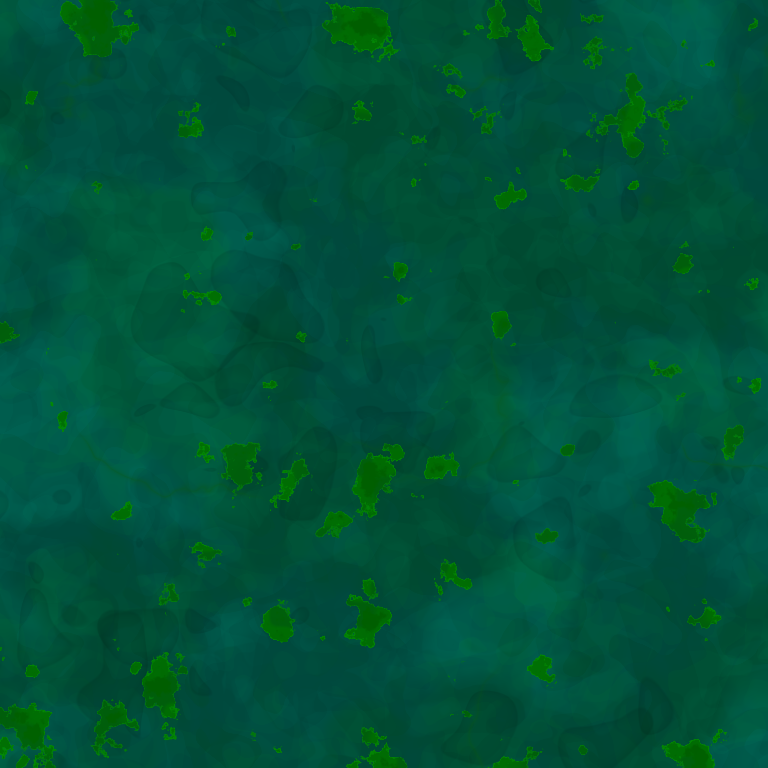
Write a Shadertoy shader that draws this texture.

```glsl
vec2 hash2(vec2 p) {
    vec3 q = fract(p.xyx * vec3(0.1031, 0.1030, 0.0973));
    q += dot(q, q.yzx + 33.33);
    return fract((q.xx + q.yz) * q.zy);
}

float noise(vec2 p) {
    vec2 i = floor(p), f = fract(p);
    f = f * f * f * (f * (f * 6.0 - 15.0) + 10.0);
    float bottom = mix(hash2(i).x, hash2(i + vec2(1, 0)).x, f.x);
    float top = mix(hash2(i + vec2(0, 1)).x, hash2(i + vec2(1, 1)).x, f.x);
    return mix(bottom, top, f.y);
}

float fbm(vec2 p) {
    float sum = 0.0, amplitude = 0.5;
    for (int i = 0; i < 5; i++) {
        sum += amplitude * noise(p);
        p = mat2(1.6, 1.2, -1.2, 1.6) * p + 17.3;
        amplitude *= 0.5;
    }
    return sum / 0.97;
}

// Depth inside scattered ellipses, one per cell, in canvas units
float scatter(vec2 p, float cells, float seed, float smallest, float largest) {
    float depth = -1.0;
    vec2 home = floor(p * cells);
    for (int y = -1; y <= 1; y++)
    for (int x = -1; x <= 1; x++) {
        vec2 cell = home + vec2(x, y);
        vec2 traits = hash2(cell + seed + 51.0);
        vec2 offset = p - (cell + 0.1 + 0.8 * hash2(cell + seed)) / cells;
        offset *= mix(vec2(0.75, 1.25), vec2(1.25, 0.75), traits.y);
        float radius = mix(smallest, largest, traits.x * traits.x * traits.x);
        depth = max(depth, radius - length(offset));
    }
    return depth;
}

void mainImage(out vec4 fragColor, in vec2 fragCoord) {
    vec2 p = fragCoord / iResolution.y;
    float pixel = 1.0 / iResolution.y;

    // Soft clouds of brightness and hue
    vec2 warp = vec2(fbm(p * 6.0 + 11.0), fbm(p * 6.0 + 37.0)) - 0.5;
    vec2 q = p + 0.1 * warp;
    float light = 0.08 + 0.72 * smoothstep(0.38, 0.66, fbm(q * 4.6 + 5.0));
    float hue = smoothstep(0.32, 0.68, fbm(q * 6.0 + 71.0));

    // Overlapping translucent flakes with firm edges
    for (int i = 0; i < 8; i++) {
        float k = float(i);
        float turn = 0.7 * k;
        vec2 r = mat2(cos(turn), sin(turn), -sin(turn), cos(turn)) * (p + 0.05 * warp);
        float n = noise(r * (12.0 + 3.5 * k) + 23.7 * k + 90.0);
        float flake = smoothstep(0.54, 0.56 + 0.03 * mod(k, 3.0), n) - 0.42;
        light += flake * (mod(k, 2.0) < 0.5 ? 0.14 : -0.13);
        hue += flake * (mod(k, 3.0) < 0.5 ? -0.22 : 0.13);
    }
    float value = mix(0.294, 0.384, clamp(light, -0.1, 1.15));
    vec3 color = vec3(0.0, value, value * mix(0.66, 0.84, clamp(hue, 0.0, 1.0)));

    // Smooth shadowy stains, darkest just inside the outline
    for (int i = 0; i < 2; i++) {
        float k = float(i);
        vec2 bend = vec2(noise(p * 14.0 + 7.0 + 40.0 * k), noise(p * 14.0 + 29.0 + 40.0 * k)) - 0.5;
        float depth = scatter(p + 0.07 * bend, 7.0 + 2.0 * k, 130.0 + 60.0 * k, -0.015, 0.06);
        float inside = smoothstep(-pixel, 2.0 * pixel, depth);
        color *= 1.0 - inside * (0.04 + 0.08 * exp(-max(depth, 0.0) / 0.01));
    }

    // Rare short olive creases
    float crease = exp(-abs(fbm(p * 4.0 + 140.0) - 0.5) / 0.01);
    crease *= smoothstep(0.68, 0.85, noise(p * 8.0 + 61.0));
    color = mix(color, vec3(0.03, 0.34, 0.08), 0.4 * crease);

    // Ragged green patches with islets and a thin bright rim
    float ragged = fbm(p * 46.0 + 200.0) - 0.5;
    float field = scatter(p + 0.07 * warp, 11.0, 310.0, -0.014, 0.037) + 0.085 * ragged;
    float tone = smoothstep(0.40, 0.62, noise(p * 30.0 + 15.0));
    vec3 green = mix(vec3(0.0, 0.375, 0.045), vec3(0.0, 0.43, 0.01), tone);
    green = mix(green, vec3(0.0, 0.375, 0.0), smoothstep(0.016, 0.028, field));
    green *= 0.85 + 0.45 * value;
    green += vec3(0.01, 0.11, 0.0) * (1.0 - smoothstep(0.001, 0.006, field));
    color = mix(color, green, smoothstep(-pixel, 1.5 * pixel, field));

    fragColor = vec4(color, 1.0);
}
```
